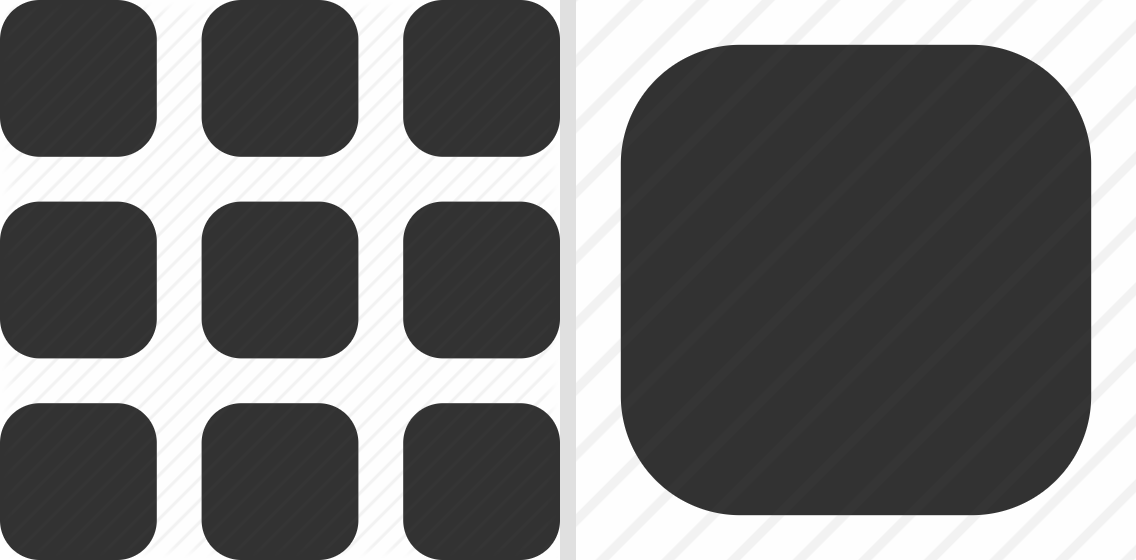
Left, the full canvas; right, a detail of the centre.
This pattern is drawn by a WebGL 1 fragment shader. Its source:

```glsl
precision highp float;
// A three by three grid of dark rounded squares on white, under faint diagonal
// hatching that fades out at the border. The squares are a repeated rounded-box
// distance; the hatching is a repeated distance to slanted lines.

uniform vec2 u_resolution;

const float TILE_PITCH = 0.36;
const float TILE_HALF = 0.14;
const float TILE_RADIUS = 0.071;
const float HATCH_PERIOD = 0.0390625;  // measured along the x axis
const float HATCH_HALF_WIDTH = 0.0028; // measured across the line
const float FADE_WIDTH = 0.03;

const vec3 PAPER = vec3(0.996);
const vec3 PAPER_HATCH = vec3(0.95);
const vec3 TILE = vec3(0.196);
const vec3 TILE_HATCH = vec3(0.208);

// Wraps coordinates so that each cell is centred on zero.
vec2 repeatCentred(vec2 p, float period) {
  return (fract(p / period + 0.5) - 0.5) * period;
}

float roundedBox(vec2 p, float halfSize, float radius) {
  vec2 q = abs(p) - halfSize + radius;
  return length(max(q, 0.0)) + min(max(q.x, q.y), 0.0) - radius;
}

// Distance to the nearest line of a family rising to the right.
float hatchDistance(vec2 p, float period, float halfWidth) {
  float offset = (p.x + 1.0 - p.y) / period;
  float across = abs(fract(offset + 0.5) - 0.5) * period;
  return across * 0.7071 - halfWidth;
}

// Fraction of a pixel covered by a shape.
float coverage(float dist, float pixel) {
  return clamp(0.5 - dist / pixel, 0.0, 1.0);
}

// Zero at the canvas border, one further inside.
float borderFade(vec2 p, float width) {
  vec2 inset = min(p, 1.0 - p);
  return smoothstep(0.0, width, min(inset.x, inset.y));
}

void main() {
  float side = min(u_resolution.x, u_resolution.y);
  float pixel = 1.0 / side;
  vec2 centred = (gl_FragCoord.xy - 0.5 * u_resolution) / side;
  vec2 uv = centred + 0.5;

  // Hatching, softened a little more than the tiles
  float lineDist = hatchDistance(uv, HATCH_PERIOD, HATCH_HALF_WIDTH);
  float hatch = coverage(lineDist, 1.5 * pixel) * borderFade(uv, FADE_WIDTH);

  // Tiles
  vec2 cell = repeatCentred(centred, TILE_PITCH);
  float tile = coverage(roundedBox(cell, TILE_HALF, TILE_RADIUS), pixel);

  vec3 paperColor = mix(PAPER, PAPER_HATCH, hatch);
  vec3 tileColor = mix(TILE, TILE_HATCH, hatch);
  gl_FragColor = vec4(mix(paperColor, tileColor, tile), 1.0);
}
```
